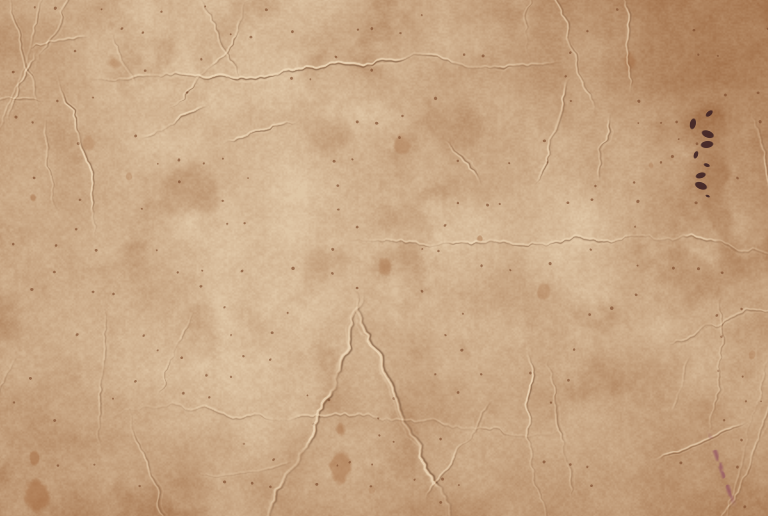
A WebGL 2 fragment shader for this texture:

```glsl
#version 300 es
precision highp float;
// Aged parchment: a warm mottled ground that darkens towards the right and the rim,
// embossed with pale jagged creases, then spotted with rust stains, specks and ink.
// Creases are noisy segments with a lit ridge and a shadow on the lower right side.
uniform vec2 u_resolution;
out vec4 fragColor;

float hash(vec2 p) {
  return fract(sin(dot(p, vec2(127.1, 311.7))) * 43758.5453);
}

float noise(vec2 p) {
  vec2 i = floor(p), f = fract(p);
  f = f * f * (3.0 - 2.0 * f);
  return mix(mix(hash(i), hash(i + vec2(1, 0)), f.x),
             mix(hash(i + vec2(0, 1)), hash(i + vec2(1, 1)), f.x), f.y);
}

float fbm(vec2 p) {
  float sum = 0.0, amp = 0.5;
  for (int i = 0; i < 5; i++) {
    sum += amp * noise(p);
    p = mat2(1.6, 1.2, -1.2, 1.6) * p + 7.3;
    amp *= 0.5;
  }
  return sum;
}

// Signed relief of a fold from a to b: positive on the ridge, negative in its shadow.
float crease(vec2 p, vec2 a, vec2 b, float width, float seed) {
  float len = distance(a, b);
  vec2 dir = (b - a) / len, normal = vec2(-dir.y, dir.x);
  float s = dot(p - a, dir), n = dot(p - a, normal);
  if (s < 0.0 || s > len || abs(n) > 0.07) return 0.0;
  n += 0.05 * (noise(vec2(s * 6.0, seed)) - 0.5)
     + 0.014 * (noise(vec2(s * 32.0, seed + 7.0)) - 0.5)
     + 0.005 * (noise(vec2(s * 110.0, seed + 13.0)) - 0.5);
  float w = max(width, 0.6 / u_resolution.y);
  float shade = (dot(normal, vec2(0.6, -0.8)) > 0.0 ? 1.7 : -1.7) * w;
  float twin = n + 0.012 * (noise(vec2(s * 22.0, seed + 19.0)) - 0.2);
  float relief = exp(-n * n / (w * w)) - 0.75 * exp(-pow(abs(n - shade) / w, 2.0))
               + 0.35 * exp(-twin * twin / (w * w));
  float broken = 0.3 + 0.7 * smoothstep(0.2, 0.65, noise(vec2(s * 20.0, seed + 3.0)));
  return relief * broken * smoothstep(0.0, 0.2 * len, s) * smoothstep(len, 0.75 * len, s);
}

float allCreases(vec2 p, float aspect) {
  float relief = 0.0;
  // Peaked fold rising from the lower rim
  for (float side = -1.0; side < 2.0; side += 2.0)
    relief += crease(p, vec2(0.69 - 0.02 * side, 0.45),
                     vec2(0.67 + 0.22 * side, -0.12), 0.0025, 31.0 + side * 4.0);
  // Long level folds
  for (float k = 0.0; k < 3.0; k++)
    relief += (0.45 + 0.25 * k) * crease(p, vec2(0.15 + 0.5 * mod(k, 2.0), 0.2 + 0.32 * k),
                     vec2(aspect - 0.35 + 0.5 * mod(k, 2.0), 0.17 + 0.36 * k), 0.002, 50.0 + k * 9.0);
  // Scattered cracks, crowded towards the rim and mostly steep
  for (float i = 0.0; i < 34.0; i++) {
    vec2 r = vec2(hash(vec2(i, 1.7)), hash(vec2(i, 5.3))) * 2.0 - 1.0;
    vec2 mid = (0.5 + 0.5 * sign(r) * pow(abs(r), vec2(0.5, 0.6))) * vec2(aspect, 1.0);
    float angle = mod(i, 5.0) < 1.0 ? 0.1 + 0.5 * hash(vec2(i, 9.1))
                                    : 1.57 + 1.3 * (hash(vec2(i, 9.1)) - 0.5);
    float size = mix(0.06, 0.2, pow(hash(vec2(i, 2.9)), 1.5));
    vec2 arm = size * vec2(cos(angle), sin(angle));
    relief += mix(0.3, 0.9, hash(vec2(i, 4.4)))
            * crease(p, mid - arm, mid + arm, 0.0019, i * 2.37);
  }
  return clamp(relief, -1.0, 1.0);
}

void main() {
  vec2 uv = gl_FragCoord.xy / u_resolution;
  float aspect = u_resolution.x / u_resolution.y;
  vec2 p = uv * vec2(aspect, 1.0);

  // Ground tone: broad falloff, cloudy mottling, paper grain
  vec2 q = uv - vec2(0.35, 0.56);
  float tone = 0.89 - 0.72 * dot(q, q) - 0.28 * smoothstep(0.55, 0.0, distance(uv, vec2(1.0, 0.9)));
  tone += 0.75 * (fbm(p * 3.5) - 0.48) + 0.4 * (fbm(p * 14.0 + 20.0) - 0.48);
  tone -= 0.25 * smoothstep(0.56, 0.74, fbm(p * 8.0 + 41.0));
  tone += 0.13 * (noise(p * 130.0) - 0.5) + 0.14 * (noise(p * 290.0) - 0.5);
  vec3 color = mix(vec3(0.64, 0.45, 0.30), vec3(0.85, 0.74, 0.61), clamp(tone, -0.15, 1.12));

  // Ragged rust stains
  for (float i = 0.0; i < 16.0; i++) {
    vec2 c = vec2(hash(vec2(i, 21.0)) * aspect, hash(vec2(i, 27.0)));
    float size = mix(0.008, 0.032, pow(hash(vec2(i, 33.0)), 2.0));
    float d = length((p - c) * vec2(1.2, 0.9)) + size * 1.3 * (fbm(p * 32.0 + i) - 0.5);
    float stain = smoothstep(size, size * 0.5, d);
    color = mix(color, vec3(0.62, 0.38, 0.21), stain * mix(0.15, 0.5, hash(vec2(i, 39.0))));
  }

  // Small specks, one chance per cell
  vec2 cell = floor(p * 24.0);
  vec2 spot = fract(p * 24.0) - 0.25 - 0.5 * vec2(hash(cell + 3.0), hash(cell + 8.0));
  float speck = smoothstep(0.09, 0.02, length(spot) + 0.06 * (noise(p * 150.0) - 0.5));
  color = mix(color, vec3(0.48, 0.28, 0.16), 0.65 * speck * step(0.8, hash(cell)));

  // Folds
  float relief = allCreases(p, aspect);
  color = mix(color, vec3(0.95, 0.87, 0.75), 0.75 * max(relief, 0.0));
  color = mix(color, vec3(0.42, 0.28, 0.18), 0.75 * max(-relief, 0.0));

  // Ink drops trailing down the right side
  for (float i = 0.0; i < 9.0; i++) {
    vec2 d = p - vec2(aspect - 0.13 + 0.04 * (hash(vec2(i, 61.0)) - 0.5), 0.62 + 0.02 * i);
    float turn = 3.0 * hash(vec2(i, 67.0));
    d = mat2(cos(turn), -sin(turn), sin(turn), cos(turn)) * d;
    float drop = length(d * vec2(1.0, 1.8)) - mix(0.004, 0.012, hash(vec2(i, 71.0)));
    color = mix(color, vec3(0.24, 0.13, 0.14), 0.9 * smoothstep(0.002, -0.002, drop));
  }

  // Faded purple smear in the lower right corner
  vec2 m = p - vec2(aspect - 0.09, 0.09);
  float smear = smoothstep(0.008, 0.0, abs(m.x + 0.35 * m.y)) * smoothstep(0.08, 0.04, abs(m.y));
  color = mix(color, vec3(0.55, 0.28, 0.38), 0.6 * smear * smoothstep(0.35, 0.65, noise(p * 90.0)));

  fragColor = vec4(color, 1.0);
}
```
